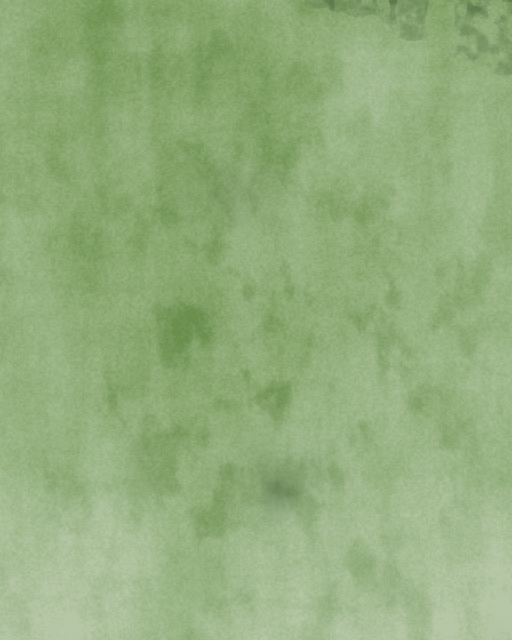
Write a Shadertoy shader that draws this texture.

```glsl
// Weathered green plaster: cloudy washes, soft stains, fine grain and a flaked corner.

#define DEEP_GREEN  vec3(0.455, 0.595, 0.345)
#define MID_GREEN   vec3(0.575, 0.688, 0.485)
#define PALE_GREEN  vec3(0.690, 0.765, 0.625)
#define STAIN_GREEN vec3(0.340, 0.455, 0.285)
#define WASH_AMOUNT   0.85
#define STREAK_AMOUNT 0.38
#define BLOT_AMOUNT   0.42
#define GRAIN_AMOUNT  0.36
#define GRAIN_SCALE   400.0
#define FLAKE_AMOUNT  0.55

float hash(vec2 p) {
    vec3 q = fract(vec3(p.xyx) * 0.1031);
    q += dot(q, q.yzx + 33.33);
    return fract((q.x + q.y) * q.z);
}

float noise(vec2 p) {
    vec2 cell = floor(p), f = fract(p);
    f = f * f * (3.0 - 2.0 * f);
    float low = mix(hash(cell), hash(cell + vec2(1, 0)), f.x);
    float high = mix(hash(cell + vec2(0, 1)), hash(cell + vec2(1, 1)), f.x);
    return mix(low, high, f.y);
}

float fbm(vec2 p) {
    float sum = 0.0, weight = 0.5;
    for (int i = 0; i < 5; i++) {
        sum += weight * noise(p);
        p = mat2(0.96, 0.28, -0.28, 0.96) * p * 2.03 + 17.3;
        weight *= 0.5;
    }
    return sum / 0.97;
}

// Soft round spot, 1 at its centre
float spot(vec2 p, vec2 centre, vec2 radius) {
    vec2 d = (p - centre) / radius;
    return exp(-dot(d, d));
}

// x: cover of the flaked paint in the upper right corner, y: its thin dark rim
vec2 flakes(vec2 uv, vec2 p) {
    float ragged = (fbm(p * 22.0 + 5.0) - 0.5) * 0.06;
    float slope = uv.y - 1.0 + 0.29 * (uv.x - 0.61) + ragged;
    float gap = abs(uv.x - 0.855 + ragged) - 0.028;
    float d = min(slope, gap * 0.8);
    float rim = exp(-abs(d) / 0.0022) * smoothstep(0.4, 0.6, noise(p * 45.0));
    return vec2(smoothstep(-0.003, 0.006, d), rim * step(0.58, uv.x));
}

void mainImage(out vec4 fragColor, in vec2 fragCoord) {
    vec2 uv = fragCoord / iResolution.xy;
    vec2 p = fragCoord / iResolution.y;
    float lower = smoothstep(0.85, 0.2, uv.y);

    // Broad light: deep at the top, pale at the foot and lower sides
    float tone = 0.41 + 0.43 * smoothstep(0.48, -0.03, uv.y);
    tone += 0.19 * smoothstep(0.24, 0.52, abs(uv.x - 0.5)) * lower;
    tone -= 0.10 * spot(uv, vec2(0.16, 0.60), vec2(0.06, 0.34));
    tone -= 0.10 * spot(uv, vec2(0.0, 0.92), vec2(0.16, 0.22));
    tone += 0.10 * spot(uv, vec2(0.78, 0.76), vec2(0.20, 0.20));

    // Cloudy washes, vertical streaks and faint level bands
    tone += WASH_AMOUNT * (fbm(p * vec2(8.0, 5.0) + 3.7) - 0.5);
    tone += STREAK_AMOUNT * (fbm(p * vec2(32.0, 4.5) + 41.0) - 0.5);
    tone += 0.16 * (fbm(p * vec2(4.0, 38.0) + 73.0) - 0.5);

    // Small damp blots, thickest around the middle
    float blotField = fbm(p * vec2(23.0, 16.0) + 11.0);
    float middle = 0.3 + 0.7 * spot(uv, vec2(0.55, 0.48), vec2(0.34, 0.34));
    float blots = smoothstep(0.48, 0.78, blotField) * middle;
    tone -= BLOT_AMOUNT * blots;

    // Paper-like grain in two sizes
    float grain = 0.65 * noise(p * GRAIN_SCALE) + 0.35 * noise(p * GRAIN_SCALE * 0.45 + 9.0);
    tone += GRAIN_AMOUNT * (grain - 0.5);

    vec3 color = mix(DEEP_GREEN, MID_GREEN, clamp(tone * 2.0, -0.3, 1.0));
    color = mix(color, PALE_GREEN, clamp(tone * 2.0 - 1.0, 0.0, 1.2));

    // Greyer stains low down, with one heavier smudge
    vec2 drift = uv + 0.07 * (vec2(fbm(p * 18.0), fbm(p * 18.0 + 31.0)) - 0.5);
    float smudge = 0.50 * spot(drift, vec2(0.55, 0.22), vec2(0.032, 0.028));
    smudge += 0.20 * spot(drift, vec2(0.56, 0.25), vec2(0.09, 0.06));
    smudge += 0.22 * spot(drift, vec2(0.45, 0.70), vec2(0.08, 0.05));
    smudge += 0.14 * blots * lower;
    color = mix(color, STAIN_GREEN, smudge);

    // Flaked corner with mottled paint and a few dark specks
    vec2 flake = flakes(uv, p);
    float mottle = smoothstep(0.30, 0.72, fbm(p * 65.0 + 21.0));
    float specks = smoothstep(0.70, 0.82, noise(p * 75.0)) * smoothstep(0.955, 0.99, uv.y);
    float cover = flake.x * (0.75 * mottle + 0.8 * specks) + 0.45 * flake.y;
    color = mix(color, STAIN_GREEN, clamp(FLAKE_AMOUNT * cover, 0.0, 1.0));

    fragColor = vec4(color, 1.0);
}
```
